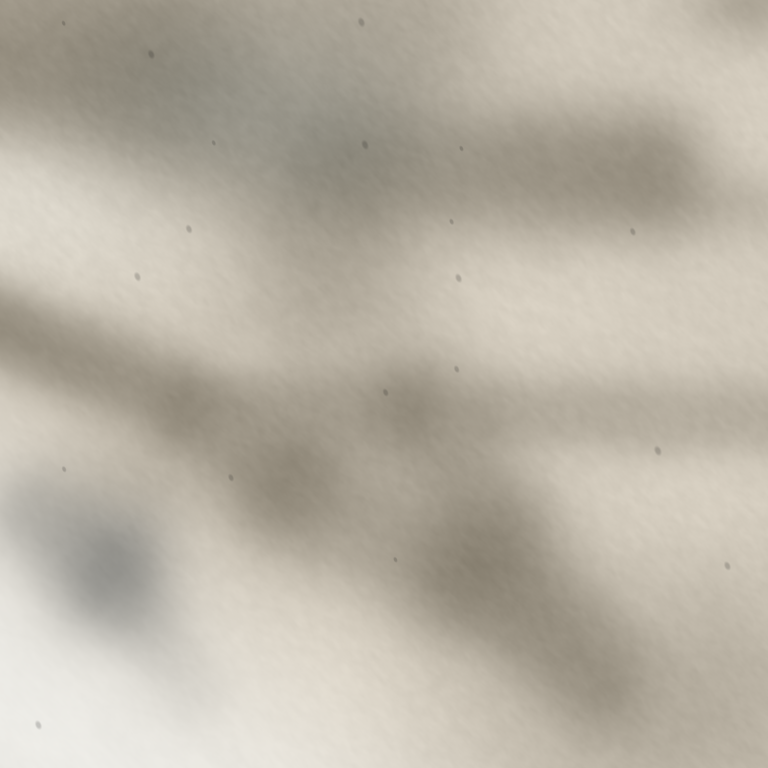
Write a WebGL 2 fragment shader that draws this texture.

```glsl
#version 300 es
precision highp float;
// Soft, blurred shadows falling across a pale plaster wall.
// Tapered capsules with Gaussian-like falloff are multiplied into one light
// level, which tints the wall; slanted noise and specks add the surface.
uniform vec2 u_resolution;
out vec4 fragColor;

float hash(vec2 p) {
  vec3 q = fract(vec3(p.xyx) * 0.1031);
  q += dot(q, q.yzx + 33.33);
  return fract((q.x + q.y) * q.z);
}

float noise(vec2 p) {
  vec2 i = floor(p), f = fract(p);
  f = f * f * (3.0 - 2.0 * f);
  return mix(mix(hash(i), hash(i + vec2(1, 0)), f.x),
             mix(hash(i + vec2(0, 1)), hash(i + vec2(1, 1)), f.x), f.y);
}

float fbm(vec2 p) {
  float sum = 0.0, amp = 0.5;
  for (int i = 0; i < 4; i++) {
    sum += amp * noise(p);
    p = mat2(1.6, 1.2, -1.2, 1.6) * p + 7.3;
    amp *= 0.5;
  }
  return sum;
}

// Soft capsule from a to b; width and strength blend from .x to .y
float streak(vec2 p, vec2 a, vec2 b, vec2 width, vec2 strength) {
  vec2 ab = b - a;
  float h = clamp(dot(p - a, ab) / dot(ab, ab), 0.0, 1.0);
  float d = length(p - a - ab * h) / mix(width.x, width.y, h);
  return mix(strength.x, strength.y, h) * exp(-pow(d, 2.4));
}

// Soft ellipse
float glow(vec2 p, vec2 center, vec2 radius) {
  vec2 d = (p - center) / radius;
  return exp(-dot(d, d));
}

// Small oval pits scattered over a jittered grid
float specks(vec2 p) {
  vec2 cell = floor(p * 9.0);
  vec2 center = 0.2 + 0.6 * vec2(hash(cell + 3.1), hash(cell + 8.7));
  vec2 d = (fract(p * 9.0) - center) / 9.0;
  d = vec2(d.x * 0.9 + d.y * 0.4, d.y * 0.9 - d.x * 0.4);
  float size = mix(0.004, 0.008, hash(cell + 5.5));
  return step(0.8, hash(cell + 1.9)) *
         (1.0 - smoothstep(0.3, 1.0, length(d * vec2(1.4, 0.9)) / size));
}

void main() {
  vec2 uv = gl_FragCoord.xy / u_resolution;
  vec2 p = uv + 0.016 * (vec2(fbm(uv * 7.0), fbm(uv * 7.0 + 19.0)) - 0.47);

  // Wall light: warm and pale, whitest at the lower left
  vec3 wall = mix(vec3(0.82, 0.79, 0.735), vec3(0.87, 0.85, 0.805),
                  glow(p, vec2(0.03, 0.74), vec2(0.25, 0.13)));
  wall = mix(wall, vec3(0.925, 0.92, 0.90),
             smoothstep(0.62, 0.08, p.x * 0.8 + p.y));
  wall += 0.035 * glow(p, vec2(0.45, 0.10), vec2(0.18, 0.16));
  wall += 0.025 * glow(p, vec2(0.68, 0.61), vec2(0.20, 0.08));
  wall += 0.025 * glow(p, vec2(0.90, 0.35), vec2(0.18, 0.08));
  wall += 0.02 * glow(p, vec2(1.0, 0.85), vec2(0.1, 0.2));

  // Upper shadow: broad mass at the left, thinner arm to the right
  float lit = 1.0;
  lit *= 1.0 - streak(p, vec2(-0.1, 0.92), vec2(0.20, 0.895), vec2(0.09, 0.12), vec2(0.72, 0.62));
  lit *= 1.0 - streak(p, vec2(0.20, 0.88), vec2(0.40, 0.80), vec2(0.11, 0.135), vec2(0.48, 0.72));
  lit *= 1.0 - streak(p, vec2(0.50, 0.785), vec2(0.84, 0.775), vec2(0.09, 0.085), vec2(0.60, 0.68));
  lit *= 1.0 - streak(p, vec2(-0.05, 1.03), vec2(0.52, 0.97), vec2(0.09, 0.13), vec2(0.40, 0.42));
  lit *= 1.0 - 0.45 * glow(p, vec2(0.98, 1.0), vec2(0.09, 0.06));
  lit *= 1.0 - 0.28 * glow(p, vec2(0.95, 0.73), vec2(0.14, 0.05));

  // Diagonal shadow descending from the left edge
  lit *= 1.0 - streak(p, vec2(-0.03, 0.585), vec2(0.22, 0.485), vec2(0.055, 0.065), vec2(0.75, 0.58));
  lit *= 1.0 - streak(p, vec2(0.25, 0.46), vec2(0.36, 0.385), vec2(0.06, 0.075), vec2(0.50, 0.60));
  lit *= 1.0 - streak(p, vec2(0.40, 0.345), vec2(0.58, 0.255), vec2(0.085, 0.08), vec2(0.48, 0.40));
  lit *= 1.0 - streak(p, vec2(0.64, 0.25), vec2(0.78, 0.12), vec2(0.105, 0.07), vec2(0.78, 0.55));

  // Branch that rejoins it, and the faint arm to the right edge
  lit *= 1.0 - streak(p, vec2(0.30, 0.48), vec2(0.52, 0.47), vec2(0.04, 0.055), vec2(0.30, 0.42));
  lit *= 1.0 - streak(p, vec2(0.56, 0.46), vec2(0.63, 0.34), vec2(0.08, 0.075), vec2(0.55, 0.45));
  lit *= 1.0 - streak(p, vec2(0.65, 0.465), vec2(1.05, 0.45), vec2(0.05, 0.055), vec2(0.38, 0.32));
  lit *= 1.0 - 0.26 * glow(p, vec2(0.45, 0.40), vec2(0.12, 0.09));

  // Half shade between the folds and in the lower right
  lit *= 1.0 - 0.34 * glow(p, vec2(0.44, 0.61), vec2(0.13, 0.12));
  lit *= 1.0 - 0.36 * glow(p, vec2(0.88, 0.08), vec2(0.24, 0.16));
  lit *= 1.0 - 0.25 * glow(p, vec2(0.17, 0.37), vec2(0.12, 0.07));

  // Shadow tint cools inside the upper mass
  vec3 shade = mix(vec3(0.495, 0.465, 0.405), vec3(0.50, 0.495, 0.455),
                   glow(p, vec2(0.36, 0.86), vec2(0.24, 0.14)));
  vec3 color = mix(shade, wall, lit);

  // Separate cool shadow at the lower left
  float cool = streak(p, vec2(0.05, 0.325), vec2(0.14, 0.265), vec2(0.065, 0.085), vec2(0.42, 0.68));
  cool = 1.0 - (1.0 - cool) * (1.0 - streak(p, vec2(0.15, 0.24), vec2(0.25, 0.11), vec2(0.06, 0.05), vec2(0.35, 0.12)));
  color = mix(color, vec3(0.50, 0.50, 0.485), cool);

  // Slanted plaster grain and pits
  vec2 slant = vec2(uv.x - uv.y, uv.x + uv.y);
  float grain = fbm(slant * vec2(50.0, 95.0)) - 0.47;
  color += grain * 0.045 * mix(0.35, 1.0, smoothstep(0.1, 0.8, slant.y));
  color += 0.02 * (fbm(slant * vec2(9.0, 16.0)) - 0.47);
  color *= 1.0 - 0.17 * specks(uv);

  fragColor = vec4(clamp(color, 0.0, 1.0), 1.0);
}
```
